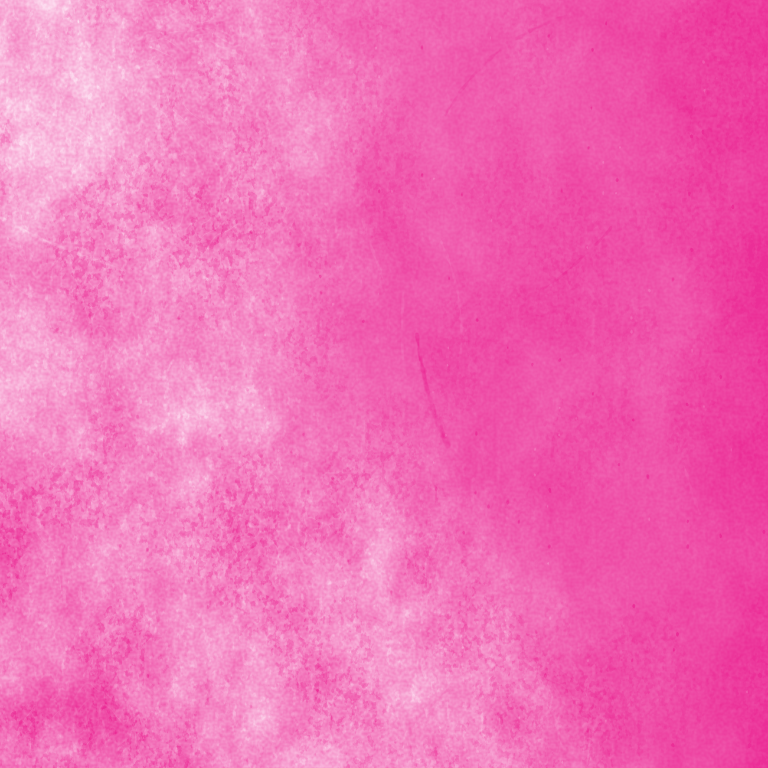
This texture is drawn by a WebGL 2 fragment shader. Its source:

```glsl
#version 300 es
precision highp float;
// Worn pink plaster: a deep right side melts into a pale, weathered left side.
// One tone value is built from a broad gradient, cloudy stains, eroded flecks,
// veins, dots, scratches and fine grain, then mapped to a two-colour ramp.

uniform vec2 u_resolution;
out vec4 fragColor;

const vec3 DEEP_PINK = vec3(0.925, 0.20, 0.60);
const vec3 PALE_PINK = vec3(0.985, 0.80, 0.905);
const float TONE_RIGHT = 0.20;
const float TONE_LEFT = 0.58;
const float CLOUD_AMOUNT = 0.55;
const float MOTTLE_AMOUNT = 0.30;
const float FLECK_AMOUNT = 0.19;
const float CHIP_AMOUNT = 0.13;
const float VEIN_AMOUNT = 0.08;
const float GRAIN_AMOUNT = 0.17;
const float DOT_CELLS = 54.0;
const float DOT_CHANCE = 0.07;
const int SCRATCH_COUNT = 16;

vec2 hash2(ivec2 cell) {
    uvec2 v = uvec2(cell) * 1664525u + 1013904223u;
    v.x += v.y * 1664525u;
    v.y += v.x * 1664525u;
    v ^= v >> 16u;
    v.x += v.y * 1664525u;
    v.y += v.x * 1664525u;
    v ^= v >> 16u;
    return vec2(v >> 8u) / 16777216.0;
}

float cornerSlope(ivec2 cell, vec2 offset) {
    float angle = 6.28318 * hash2(cell).x;
    return dot(vec2(cos(angle), sin(angle)), offset);
}

float gradientNoise(vec2 p) {
    ivec2 i = ivec2(floor(p));
    vec2 f = fract(p);
    vec2 w = f * f * f * (f * (f * 6.0 - 15.0) + 10.0);
    float low = mix(cornerSlope(i, f), cornerSlope(i + ivec2(1, 0), f - vec2(1, 0)), w.x);
    float high = mix(cornerSlope(i + ivec2(0, 1), f - vec2(0, 1)),
                     cornerSlope(i + ivec2(1, 1), f - vec2(1, 1)), w.x);
    return mix(low, high, w.y);
}

float fbm(vec2 p, int octaves) {
    float sum = 0.0, gain = 0.6;
    for (int i = 0; i < octaves; i++) {
        sum += gain * gradientNoise(p);
        p = mat2(1.6, 1.2, -1.2, 1.6) * p + 17.3;
        gain *= 0.6;
    }
    return sum;
}

// Bowed line from a to b, widening towards b and broken up by noise.
float scratch(vec2 p, vec2 a, vec2 b, float bow, float width) {
    vec2 dir = b - a;
    float t = clamp(dot(p - a, dir) / dot(dir, dir), 0.0, 1.0);
    vec2 side = vec2(-dir.y, dir.x);
    float d = length(p - a - dir * t - side * bow * 4.0 * t * (1.0 - t));
    d += 0.0025 * gradientNoise(p * 90.0);
    float w = width * (0.4 + 0.6 * t);
    float wear = smoothstep(-0.5, 0.25, gradientNoise(p * 60.0));
    return (1.0 - smoothstep(w * 0.3, w + 0.0015, d)) * wear;
}

// Sparse specks: x holds dark ones, y holds pale ones.
vec2 dots(vec2 p) {
    vec2 q = p * DOT_CELLS;
    ivec2 cell = ivec2(floor(q));
    vec2 pick = hash2(cell + 311);
    vec2 centre = 0.3 + 0.4 * hash2(cell + 97);
    float radius = mix(0.05, 0.13, pick.y);
    float d = length((fract(q) - centre) * vec2(1.2, 0.8)) + 0.08 * gradientNoise(q * 4.0);
    float spot = (1.0 - smoothstep(radius * 0.4, radius + 0.05, d)) * step(pick.x, DOT_CHANCE);
    return spot * vec2(step(0.5, pick.y), step(pick.y, 0.5));
}

void main() {
    vec2 p = gl_FragCoord.xy / u_resolution.y;

    // Broad gradient: the border leans right towards the bottom.
    vec2 warp = vec2(fbm(p * 3.0 + 4.0, 4), fbm(p * 3.0 + 31.0, 4));
    vec2 q = p + 0.12 * warp;
    float border = mix(0.78, 0.46, smoothstep(0.12, 0.55, q.y));
    float worn = 1.0 - smoothstep(border - 0.20, border + 0.13, q.x);
    float tone = mix(TONE_RIGHT, TONE_LEFT, worn);
    tone += 0.25 * (1.0 - smoothstep(0.0, 0.42, length(q - vec2(0.0, 0.95))));
    tone += 0.12 * (1.0 - smoothstep(0.0, 0.25, length(q - vec2(0.62, 0.90))));
    tone -= 0.20 * (1.0 - smoothstep(0.0, 0.38, length(q - vec2(0.05, 0.05))));
    tone -= 0.15 * smoothstep(0.82, 1.02, q.x);

    // Cloudy stains and smaller mottling, stronger on the worn side.
    float cloud = fbm(q * vec2(6.5, 5.0) + 9.0, 6);
    tone += CLOUD_AMOUNT * mix(0.35, 1.0, worn) * cloud;
    float mottle = fbm((p + 0.03 * warp) * vec2(22.0, 16.0) + 23.0, 5);
    tone += MOTTLE_AMOUNT * mix(0.3, 1.0, worn) * mottle;

    // Fine eroded flecks gather in darker patches; pale chips lie between them.
    float patches = smoothstep(-0.18, 0.22, fbm(p * vec2(7.0, 5.0) + 52.0, 4) - 0.5 * cloud);
    float rough = fbm(p * vec2(105.0, 80.0) + 3.0, 3);
    float flecks = smoothstep(0.08, 0.30, rough + 0.14 * patches + 0.3 * mottle - 0.04);
    tone -= FLECK_AMOUNT * flecks * mix(0.3, 1.0, patches) * mix(0.3, 1.0, worn);
    float chips = smoothstep(0.12, 0.36, fbm(p * vec2(90.0, 62.0) + 71.0, 3));
    tone += CHIP_AMOUNT * chips * mix(0.25, 1.0, worn);

    // Thin pale veins in the worn paint.
    float ridge = abs(gradientNoise(p * vec2(44.0, 30.0) + 4.0 * warp));
    tone += VEIN_AMOUNT * worn * (1.0 - smoothstep(0.0, 0.08, ridge)) * smoothstep(-0.1, 0.3, -cloud);

    vec2 specks = dots(p);
    tone += 0.16 * specks.y - 0.20 * specks.x;

    // Faint scattered scratches, then three stronger ones.
    for (int i = 0; i < SCRATCH_COUNT; i++) {
        vec2 start = hash2(ivec2(i, 701));
        vec2 turn = hash2(ivec2(i, 809));
        float angle = -2.6 + 2.2 * turn.x;
        vec2 end = start + mix(0.04, 0.16, turn.y) * vec2(cos(angle), sin(angle));
        tone += (i % 2 == 0 ? 0.09 : -0.09) * scratch(p, start, end, 0.16 * (turn.y - 0.5), 0.0012);
    }
    tone -= 0.20 * scratch(p, vec2(0.543, 0.565), vec2(0.583, 0.42), -0.04, 0.0040);
    tone += 0.15 * scratch(p, vec2(0.16, 0.65), vec2(0.0, 0.717), 0.03, 0.0020);
    tone -= 0.10 * scratch(p, vec2(0.58, 0.85), vec2(0.74, 0.98), 0.10, 0.0022);

    // Fine surface grain.
    float grain = gradientNoise(p * 235.0) + 0.6 * gradientNoise(p * 130.0 + 40.0);
    tone += GRAIN_AMOUNT * mix(0.5, 1.0, worn) * grain;

    fragColor = vec4(mix(DEEP_PINK, PALE_PINK, clamp(tone, -0.03, 1.1)), 1.0);
}
```
